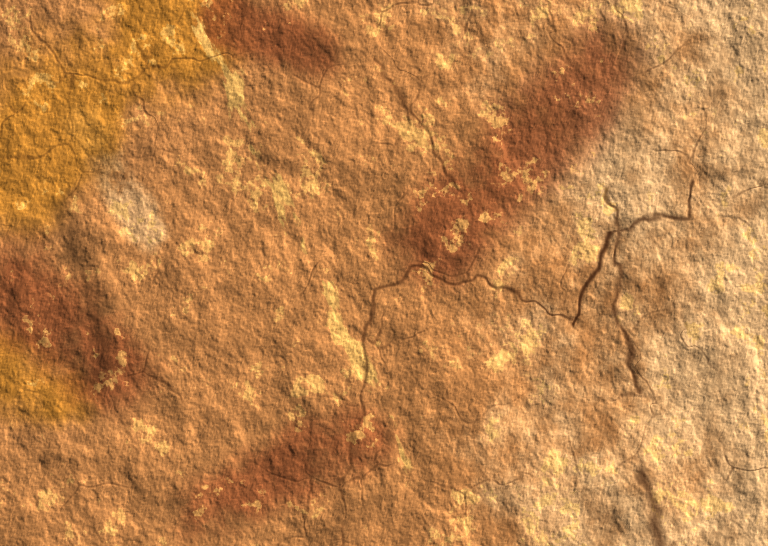
This texture is drawn by a WebGL 2 fragment shader. Its source:

```glsl
#version 300 es
precision highp float;
// Weathered ochre sandstone: rust stains, pale scraped streaks and jagged cracks.
// Layered cellular noise gives both the mottled colour and a height field;
// the height is lit from the upper right by a one-sided difference.
uniform vec2 u_resolution;
out vec4 fragColor;

const vec3 CLAY   = vec3(0.715, 0.465, 0.255);
const vec3 TAN    = vec3(0.850, 0.675, 0.470);
const vec3 OCHRE  = vec3(0.735, 0.485, 0.165);
const vec3 MAROON = vec3(0.500, 0.265, 0.150);
const vec3 STRAW  = vec3(0.860, 0.670, 0.360);
const vec3 SHADOW = vec3(0.230, 0.120, 0.060);
const vec2 TO_LIGHT = vec2(0.0030, 0.0026);

vec3 hash3(vec2 c) {
  vec3 q = fract(c.xyx * vec3(0.1031, 0.1030, 0.0973));
  q += dot(q, q.yxz + 33.33);
  return fract((q.xxy + q.yzz) * q.zyx);
}

// x: blended cell value, y: gap between the two nearest cell centres
vec2 cellular(vec2 p) {
  vec2 cell = floor(p), f = p - cell;
  float sum = 0.0, total = 0.0, near = 9.0, second = 9.0;
  for (int j = -1; j <= 1; j++)
    for (int i = -1; i <= 1; i++) {
      vec2 o = vec2(i, j);
      vec3 r = hash3(cell + o);
      vec2 d = o + 0.1 + 0.8 * r.xy - f;
      float d2 = dot(d, d), w = exp(-6.0 * d2);
      sum += w * r.z;
      total += w;
      second = min(second, max(near, d2));
      near = min(near, d2);
    }
  return vec2(sum / total, sqrt(second) - sqrt(near));
}

float layered(vec2 p, int octaves, float gain) {
  float sum = 0.0, total = 0.0, amp = 1.0;
  for (int i = 0; i < octaves; i++) {
    sum += amp * cellular(p).x;
    total += amp;
    amp *= gain;
    p = mat2(0.8, 0.6, -0.6, 0.8) * p * 2.02 + 17.3;
  }
  return sum / total;
}

// Soft stroke from a to b
float stroke(vec2 p, vec2 a, vec2 b, float width) {
  vec2 ab = b - a, ap = p - a;
  float d = length(ap - ab * clamp(dot(ap, ab) / dot(ab, ab), 0.0, 1.0)) / width;
  return exp(-d * d);
}

float stain(float field, float noise) {
  return smoothstep(0.3, 0.9, field * (0.1 + 1.6 * noise));
}

// Layered sines bend the lines, small cells make them jagged
vec2 jagged(vec2 p) {
  vec2 bend = sin(p.yx * 21.0 + 2.0 * sin(p * 9.0)) * 0.009 + sin(p.yx * 67.0 + p * 31.0) * 0.004;
  return p + bend + 0.016 * (cellular(p * 38.0).x - 0.5);
}

float cracks(vec2 p) {
  vec2 q = jagged(p);
  float deep = stroke(q, vec2(1.053, 0.414), vec2(1.108, 0.575), 0.0065);
  float rim = max(stroke(q, vec2(1.108, 0.575), vec2(1.25, 0.600), 0.0045),
                  stroke(q, vec2(1.25, 0.600), vec2(1.262, 0.665), 0.0045));
  float arc = max(max(stroke(q, vec2(0.66, 0.30), vec2(0.69, 0.47), 0.004),
                      stroke(q, vec2(0.69, 0.47), vec2(0.75, 0.52), 0.004)),
                  stroke(q, vec2(0.75, 0.52), vec2(1.05, 0.42), 0.004));
  float seam = max(stroke(q, vec2(1.115, 0.65), vec2(1.155, 0.28), 0.006),
                   stroke(q, vec2(1.185, 0.14), vec2(1.205, 0.0), 0.013));
  float faint = max(stroke(q, vec2(0.62, 0.0), vec2(0.66, 0.30), 0.004),
                    stroke(q, vec2(0.68, 0.88), vec2(0.84, 0.65), 0.005));
  // Scattered chips along broken cell borders
  float chips = smoothstep(0.05, 0.0, cellular(q * 7.0 + 3.0).y)
              * smoothstep(0.55, 0.8, cellular(p * 9.0 + 40.0).x);
  return max(max(deep, 0.7 * rim), max(max(0.6 * arc, 0.7 * seam), max(0.45 * faint, 0.35 * chips)));
}

float relief(vec2 p, float crack) {
  return layered(p * vec2(5.5, 4.5), 7, 0.62) - 0.045 * crack;
}

void main() {
  vec2 p = gl_FragCoord.xy / u_resolution.y;
  float patches = layered(p * 5.0 + 11.0, 5, 0.6);
  float mottle = layered(p * 17.0 + 5.0, 5, 0.7);
  float blend = 0.6 * patches + 0.4 * mottle;

  // Broad stains: pale right side, ochre upper left, maroon bands
  float pale = smoothstep(0.8, 1.35, p.x + 1.1 * (blend - 0.5));
  pale = max(pale, 0.75 * stain(stroke(p, vec2(0.15, 0.78), vec2(0.27, 0.58), 0.05), mottle));
  float ochre = max(stroke(p, vec2(0.0, 0.72), vec2(0.28, 0.92), 0.19),
                    stroke(p, vec2(0.0, 0.32), vec2(0.10, 0.28), 0.10));
  float maroon = max(max(stroke(p, vec2(0.80, 0.56), vec2(1.10, 0.88), 0.12),
                         stroke(p, vec2(0.03, 0.47), vec2(0.20, 0.33), 0.12)),
                     max(stroke(p, vec2(0.36, 0.06), vec2(0.66, 0.20), 0.09),
                         stroke(p, vec2(0.42, 0.96), vec2(0.58, 0.90), 0.07)));
  vec3 color = mix(CLAY, TAN, 0.12 + 0.8 * pale);
  color = mix(color, OCHRE, 0.8 * stain(ochre, patches));
  color = mix(color, MAROON, 0.75 * stain(maroon, blend));

  // Straw scrapes along a falling diagonal, and loose flecks
  vec2 along = vec2(0.42, -0.907);
  vec2 grain = vec2(dot(p, vec2(0.907, 0.42)) * 42.0, dot(p, along) * 15.0);
  float scrape = stroke(p, vec2(0.35, 1.0), vec2(0.76, 0.12), 0.035);
  scrape = smoothstep(0.64, 0.73, 0.6 * layered(grain, 4, 0.65) + 0.4 * scrape);
  color = mix(color, STRAW, max(0.8 * scrape, 0.55 * smoothstep(0.64, 0.73, mottle)));

  // Relief light, mottled tone, shaded hollow on the left and crack cores
  float crack = cracks(p);
  float slope = relief(p, crack) - relief(p + TO_LIGHT, cracks(p + TO_LIGHT));
  float hollow = stroke(jagged(p), vec2(0.12, 0.63), vec2(0.20, 0.30), 0.022);
  color *= clamp(1.0 + 7.0 * slope, 0.45, 1.4) * (1.0 + 0.55 * (mottle - 0.5));
  color *= 1.0 - 0.3 * hollow;
  color = mix(color, SHADOW, 0.8 * crack * smoothstep(0.25, 0.6, mottle + 0.3 * crack));
  fragColor = vec4(clamp(color, 0.0, 1.0), 1.0);
}
```
